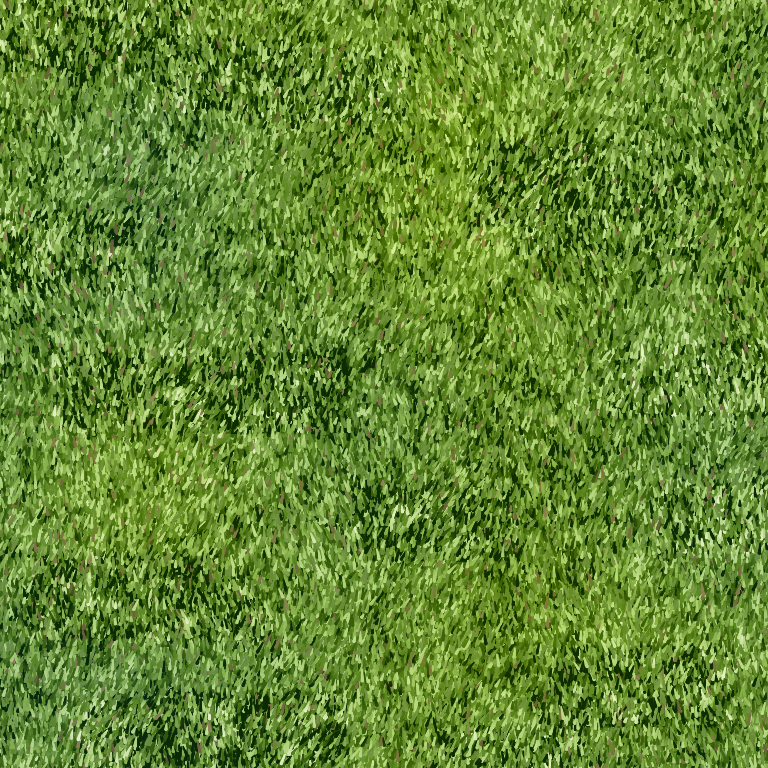
Reproduce this texture procedurally as a Shadertoy shader.

```glsl
#define DEEP_SHADE vec3(0.05, 0.17, 0.00)
#define DARK_GREEN vec3(0.22, 0.37, 0.04)
#define MID_GREEN vec3(0.37, 0.54, 0.13)
#define OLIVE_GREEN vec3(0.43, 0.56, 0.25)
#define LIGHT_GREEN vec3(0.54, 0.70, 0.29)
#define PALE_GREEN vec3(0.71, 0.84, 0.50)
#define BLADE_CELLS vec2(120.0, 62.0)
#define BLADE_LAYERS 8
#define BLADE_WIDTH 0.0017
#define BLADE_LENGTH 0.0075
#define LEAN_SPREAD 0.9
#define PATCH_COUNT 18

// Integer hash giving three values in 0..1
vec3 hash3(ivec3 key) {
    uvec3 v = uvec3(key) * 1664525u + 1013904223u;
    v.x += v.y * v.z; v.y += v.z * v.x; v.z += v.x * v.y;
    v ^= v >> 16u;
    v.x += v.y * v.z; v.y += v.z * v.x; v.z += v.x * v.y;
    return vec3(v >> 8u) / 16777216.0;
}

float cornerSlope(ivec2 corner, vec2 offset) {
    float angle = 6.2832 * hash3(ivec3(corner, 91)).x;
    return dot(vec2(cos(angle), sin(angle)), offset);
}

// Gradient noise, roughly -0.7..0.7
float gradientNoise(vec2 p) {
    ivec2 cell = ivec2(floor(p));
    vec2 f = fract(p);
    vec2 u = f * f * f * (f * (f * 6.0 - 15.0) + 10.0);
    float low = mix(cornerSlope(cell, f), cornerSlope(cell + ivec2(1, 0), f - vec2(1, 0)), u.x);
    float high = mix(cornerSlope(cell + ivec2(0, 1), f - vec2(0, 1)),
                     cornerSlope(cell + ivec2(1, 1), f - vec2(1, 1)), u.x);
    return mix(low, high, u.y);
}

// Tone 0..1 to grass colour, stops spaced by share of area
vec3 grassColour(float tone) {
    vec3 c = mix(DEEP_SHADE, DARK_GREEN, smoothstep(0.01, 0.15, tone));
    c = mix(c, MID_GREEN, smoothstep(0.15, 0.37, tone));
    c = mix(c, OLIVE_GREEN, smoothstep(0.37, 0.56, tone));
    c = mix(c, LIGHT_GREEN, smoothstep(0.56, 0.77, tone));
    c = mix(c, PALE_GREEN, smoothstep(0.77, 0.95, tone));
    return mix(c, vec3(0.90, 0.94, 0.76), smoothstep(1.0, 1.2, tone));
}

// Oblong coarse patches: x is roughness, y is shade
vec2 coarsePatches(vec2 p) {
    vec2 result = vec2(0.0);
    for (int i = 0; i < PATCH_COUNT; i++) {
        vec3 h = hash3(ivec3(i, 17, 5));
        vec2 halfSize = vec2(0.13, 0.055) * mix(0.8, 1.15, h.z);
        vec2 q = p - h.xy;
        float sides = 1.0 - smoothstep(halfSize.x - 0.04, halfSize.x, abs(q.x));
        float top = 1.0 - smoothstep(halfSize.y - 0.02, halfSize.y, q.y);
        float bottom = smoothstep(-halfSize.y, -halfSize.y + 0.004, q.y);
        float mask = sides * top * bottom;
        float shade = mask * step(0.6, h.z) * smoothstep(-0.35, 0.15, gradientNoise(p * 22.0));
        result = max(result, vec2(mask, shade));
    }
    return result;
}

void mainImage(out vec4 fragColor, in vec2 fragCoord) {
    vec2 p = fragCoord / iResolution.y;
    float pixel = 1.0 / iResolution.y;

    // Broad fields steering tone, contrast, warmth and lean
    vec2 coarse = coarsePatches(p);
    float broad = gradientNoise(p * 3.5 + 7.0);
    float clumps = gradientNoise(p * 13.0 + 31.0);
    float tufts = gradientNoise(p * 38.0 + 53.0);
    float warmth = gradientNoise(p * 2.6 + 71.0) + 0.35 * (p.x + p.y - 1.0);
    float shift = 0.16 * broad + 0.18 * clumps + 0.22 * tufts - 0.17 * coarse.y;
    float contrast = mix(0.98, 1.28, coarse.x);
    float meanLean = 0.12 + 0.7 * gradientNoise(p * 6.0 + 13.0);

    // Overlapping layers of short blades
    vec3 colour = grassColour(0.2 + shift);
    for (int layer = 0; layer < BLADE_LAYERS; layer++) {
        vec2 slide = vec2(0.37, 0.61) * float(layer);
        vec2 grid = p * BLADE_CELLS + slide;
        ivec2 home = ivec2(floor(grid));
        for (int k = 0; k < 9; k++) {
            ivec2 cell = home + ivec2(k % 3 - 1, k / 3 - 1);
            vec3 place = hash3(ivec3(cell, layer));
            vec3 look = hash3(ivec3(cell, layer + 40));
            vec2 q = (grid - vec2(cell) - place.xy) / BLADE_CELLS;
            float lean = meanLean + LEAN_SPREAD * (place.z - 0.5);
            vec2 along = vec2(sin(lean), cos(lean));
            float reach = BLADE_LENGTH * mix(0.25, 1.0, look.y);
            float t = clamp(dot(q, along), -reach, reach);
            float width = BLADE_WIDTH * (1.0 - 0.35 * t / reach);
            float cover = 1.0 - smoothstep(-0.5, 0.5, (length(q - along * t) - width) / pixel);
            float tone = 0.5 + (look.x - 0.5) * contrast + shift;
            vec3 blade = grassColour(tone);
            // A few dry brown stems
            blade = mix(blade, vec3(0.52, 0.42, 0.28), 0.8 * step(0.975, look.z));
            colour = mix(colour, blade, cover);
        }
    }

    // Sunny yellow areas against cooler ones
    colour += warmth * vec3(0.05, 0.035, -0.09) * (1.0 - 0.5 * coarse.x);
    fragColor = vec4(clamp(colour, 0.0, 1.0), 1.0);
}
```
